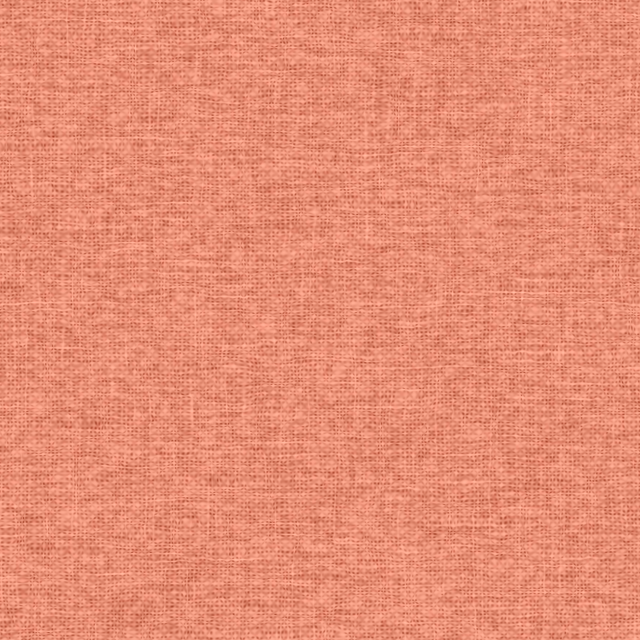
Write a WebGL 2 fragment shader that draws this texture.

```glsl
#version 300 es
precision highp float;

#define WARP_COUNT 156.0
#define WEFT_COUNT 168.0
#define BASE_COLOR vec3(0.905, 0.557, 0.456)
#define TONE_TINT vec3(1.0, 1.15, 1.15)
#define GAP_DEPTH 0.115
#define WEAVE_RELIEF 0.042
#define ROW_RELIEF 0.026
#define STREAK 0.075
#define SLUB 0.065
#define CLOUD 0.026
#define MOTTLE 0.100
#define WOBBLE 1.1

uniform vec2 u_resolution;
out vec4 fragColor;

const float PI = 3.14159265;

float hash(ivec2 cell) {
    uvec2 q = uvec2(cell) * uvec2(1597u, 3571u);
    uint n = (q.x ^ (q.y << 8)) * 7919u + q.y;
    n = (n ^ (n >> 15)) * 40503u;
    n = (n ^ (n >> 13)) * 69069u;
    n ^= n >> 16;
    return float(n & 65535u) / 65535.0;
}

float noise(vec2 p) {
    ivec2 cell = ivec2(floor(p));
    vec2 f = fract(p);
    f = f * f * (3.0 - 2.0 * f);
    float low = mix(hash(cell), hash(cell + ivec2(1, 0)), f.x);
    float high = mix(hash(cell + ivec2(0, 1)), hash(cell + ivec2(1, 1)), f.x);
    return mix(low, high, f.y);
}

// Soft cloud of three octaves, centred on zero
float cloud(vec2 p) {
    float sum = 0.0;
    float weight = 0.5;
    for (int i = 0; i < 3; i++) {
        sum += weight * (noise(p) - 0.5);
        p = p * 2.1 + 17.3;
        weight *= 0.6;
    }
    return sum;
}

// Lightness along a thread relative to its neighbours; x counts threads
float strand(vec2 thread, float frequency) {
    vec2 q = vec2(thread.x, thread.y * frequency);
    float beside = noise(q - vec2(1.0, 0.0)) + noise(q + vec2(1.0, 0.0));
    return noise(q) - 0.5 - 0.35 * (beside - 1.0);
}

float streaks(vec2 thread) {
    return 0.45 * strand(thread, 6.0) + 0.65 * strand(thread + vec2(400.0, 0.0), 28.0);
}

// Occasional thick, pale lengths of yarn
float slubs(vec2 thread) {
    float along = noise(vec2(thread.x + 900.0, thread.y * 11.0));
    return smoothstep(0.8, 0.98, along);
}

void main() {
    vec2 p = gl_FragCoord.xy / u_resolution.y;

    // Thread coordinates: thread centres lie on whole numbers
    vec2 drift = vec2(noise(p * vec2(46.0, 12.0)), noise(p * vec2(14.0, 46.0) + 50.0));
    vec2 weave = p * vec2(WARP_COUNT, WEFT_COUNT) + WOBBLE * drift;

    // Yarns bend sideways a little at every crossing
    vec2 jitter = vec2(noise(weave * 0.7 + 80.0), noise(weave * 0.7 + 140.0)) - 0.5;
    weave += 0.4 * jitter;
    vec2 ridge = 0.5 + 0.5 * cos(2.0 * PI * weave);

    // Dark openings between threads, unequal in size
    float openness = mix(0.1, 1.9, noise(weave * 0.8 + 30.0));
    float gap = (1.0 - ridge.x) * (1.0 - ridge.y) * openness;

    // Weft floats shine at alternate crossings, longer than they are high
    float crossing = cos(PI * weave.x) * cos(PI * weave.y);
    float row = ridge.y - 0.5;

    // Yarn variation along both directions
    vec2 warp = vec2(weave.x, p.y);
    vec2 weft = vec2(weave.y + 2000.0, p.x);
    float yarn = 0.75 * streaks(warp) + 1.1 * streaks(weft);
    float slub = 0.65 * slubs(warp) * ridge.x + slubs(weft) * (0.3 + 0.7 * ridge.y);

    float tone = GAP_DEPTH * (0.25 - gap);
    tone += WEAVE_RELIEF * crossing;
    tone += ROW_RELIEF * row;
    tone += STREAK * yarn;
    tone += SLUB * (slub - 0.03);
    tone += CLOUD * cloud(p * 7.0);
    tone += MOTTLE * (noise(weave * vec2(0.55, 1.0) + 70.5) - 0.5);

    // Soften the brightest fibres
    tone -= 0.4 * max(tone - 0.06, 0.0);

    // Faint warm flecks in the dye
    float fleck = smoothstep(0.65, 0.95, noise(p * vec2(110.0, 130.0) + 11.0));
    vec3 color = BASE_COLOR + tone * TONE_TINT;
    color += (fleck - 0.1) * vec3(0.006, -0.016, -0.012);

    fragColor = vec4(clamp(color, 0.0, 1.0), 1.0);
}
```
